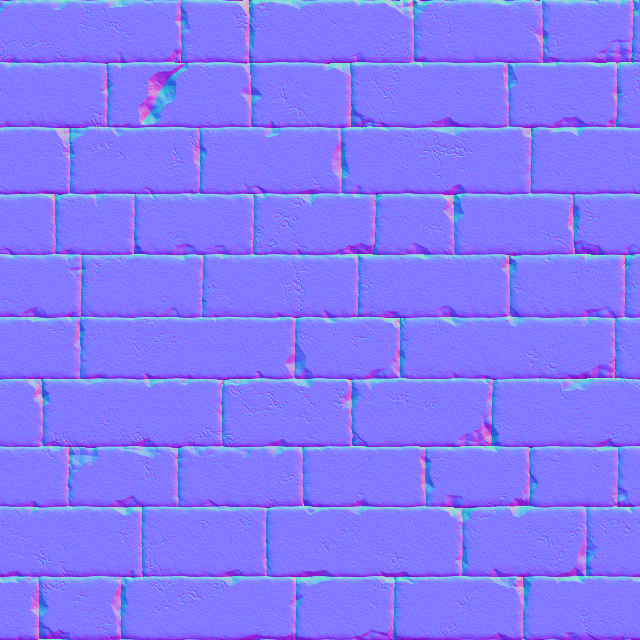
Give the GLSL for this texture map, as a WebGL 2 fragment shader.

```glsl
#version 300 es
precision highp float;
uniform vec2 u_resolution;
out vec4 fragColor;

const float TAU = 6.28318;

// Top edge of each course, measured downwards
const float courseTop[11] = float[11](
  0.0, 0.098, 0.199, 0.303, 0.398, 0.496, 0.592, 0.698, 0.792, 0.901, 1.0);

// Per course: brick count, offset, spacing swing, swing phase
const vec4 courseBond[10] = vec4[10](
  vec4(5, 0.031, 0.052, 2.53), vec4(5, 0.173, 0.025, 1.81),
  vec4(4, 0.071, 0.039, -0.23), vec4(6, 0.064, 0.025, -0.47),
  vec4(5, 0.155, 0.042, -2.3), vec4(4, 0.168, 0.043, 3.14),
  vec4(4, 0.058, 0.040, 1.36), vec4(6, 0.136, 0.031, -2.75),
  vec4(4, 0.194, 0.028, 0.0), vec4(5, 0.029, 0.040, -0.66));
const float swingTurns[10] = float[10](2., 2., 1., 2., 1., 2., 1., 1., 2., 2.);

vec2 hash2(vec2 p) {
  return fract(sin(vec2(dot(p, vec2(127.1, 311.7)), dot(p, vec2(269.5, 183.3)))) * 43758.5);
}

// Tiling cellular noise: distance to the nearest scattered point
float cellular(vec2 p, float cells) {
  p *= cells;
  vec2 base = floor(p);
  float nearest = 2.0;
  for (int j = -1; j <= 1; j++)
    for (int i = -1; i <= 1; i++) {
      vec2 cell = base + vec2(i, j);
      vec2 away = cell + hash2(mod(cell, cells)) - p;
      nearest = min(nearest, dot(away, away));
    }
  return sqrt(nearest);
}

// Diagonal gouge with two ragged facets
float gouge(vec2 p, float ragged) {
  vec2 q = p - vec2(0.25, 0.852);
  float along = dot(q, vec2(0.607, 0.795));
  float across = dot(q, vec2(0.795, -0.607)) + 0.005 * sin(along * 52.0 + 0.6);
  float halfWidth = 0.021 * (1.0 - along * along / 0.0038) + 0.005 * sin(along * 125.0);
  return max(0.0, halfWidth + 0.006 * (ragged - 0.5) - abs(across));
}

float wallHeight(vec2 uv) {
  // Slightly uneven brick outlines
  vec2 p = uv + 0.0006 * sin(TAU * vec2(7.0 * uv.y + 5.0 * uv.x, 9.0 * uv.x + 3.0 * uv.y))
              + 0.0004 * sin(TAU * vec2(41.0 * uv.y - 8.0 * uv.x, 23.0 * uv.x + 13.0 * uv.y));
  p = fract(p);
  float down = 1.0 - p.y;

  // Course and brick that hold this point
  int course = 0;
  for (int i = 1; i < 10; i++) if (down >= courseTop[i]) course = i;
  vec4 bond = courseBond[course];
  float left = -1.0, right = 2.0, brick = 0.0;
  for (int i = -2; i <= 7; i++) {
    float k = float(i);
    float joint = bond.y + k / bond.x
                + bond.z * cos(TAU * swingTurns[course] * k / bond.x - bond.w);
    if (joint <= p.x && joint > left) { left = joint; brick = mod(k, bond.x); }
    if (joint > p.x) right = min(right, joint);
  }
  vec2 id = vec2(brick, course);
  vec2 toLow = vec2(p.x - left, courseTop[course + 1] - down);
  vec2 toHigh = vec2(right - p.x, down - courseTop[course]);

  // Thin bevels of uneven width
  float patches = cellular(uv, 21.0);
  float crumbs = cellular(uv, 62.0);
  vec2 age = (0.5 + 0.8 * crumbs) * (0.7 + 0.6 * hash2(id + 3.0));
  vec4 falloff = exp(-vec4(toLow, toHigh) / (vec4(0.0042, 0.0044, 0.0034, 0.0036) * age.xyxy));
  float h = -0.0043 * min(dot(falloff, vec4(1.0)), 1.5);

  // Broken ledges with a sharp inner crease, here and there along the rim
  vec2 rim = min(toLow, toHigh);
  float ledge = 0.017 * smoothstep(0.42, 0.95, patches) + 0.006 * (crumbs - 0.35);
  h -= 0.42 * max(0.0, ledge - min(rim.x, rim.y));

  // Knocked-off corners, some of them large
  for (int i = 0; i < 2; i++) {
    vec2 pick = hash2(id * 1.7 + float(i) * 9.1 + 5.0);
    vec2 slant = hash2(id + float(i) * 4.3 + 17.0);
    vec2 corner = vec2(i == 0 ? toLow.x : toHigh.x, pick.y > 0.25 ? toHigh.y : toLow.y);
    float size = 0.007 + 0.014 * smoothstep(0.5, 1.0, pick.x);
    float cut = size - dot(corner, vec2(0.25, 0.4) + 0.5 * slant)
              + 0.012 * (patches - 0.45) + 0.008 * (crumbs - 0.45);
    h -= 0.6 * max(0.0, cut);
  }

  // Clusters of short pits over sharp fine grain
  vec2 bent = uv + 0.003 * sin(TAU * vec2(23.0 * uv.y + 17.0 * uv.x, 29.0 * uv.x - 14.0 * uv.y));
  float ring = abs(cellular(bent, 98.0) - 0.4);
  float cluster = smoothstep(0.4, 0.7, cellular(bent.yx, 47.0)) * smoothstep(0.4, 0.8, cellular(uv.yx, 13.0));
  h -= 0.0009 * cluster * (1.0 - smoothstep(0.0, 0.17, ring));
  h += 0.00032 * cellular(uv, 290.0) + 0.00022 * cellular(bent, 130.0);
  return h - 0.85 * gouge(uv, crumbs);
}

void main() {
  vec2 uv = gl_FragCoord.xy / u_resolution;
  vec2 e = vec2(0.0009, 0.0);
  vec2 slope = vec2(wallHeight(uv + e.xy) - wallHeight(uv - e.xy),
                    wallHeight(uv + e.yx) - wallHeight(uv - e.yx)) / (2.0 * e.x);
  slope /= sqrt(1.0 + 0.3 * dot(slope, slope));

  // Surface normal packed as colour, with a slight overall lean
  vec3 normal = normalize(vec3(vec2(0.03, -0.05) - slope, 1.0));
  fragColor = vec4(normal * 0.5 + 0.5, 1.0);
}
```
